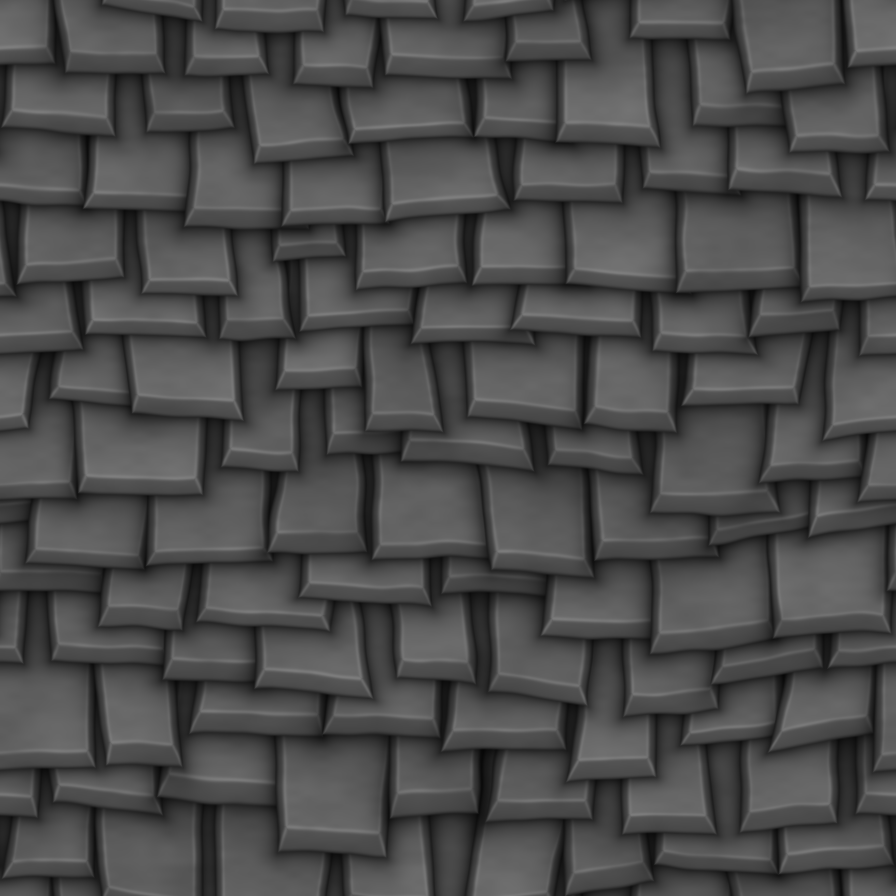
A WebGL 1 fragment shader for this texture:

```glsl
precision highp float;
// Grey hand-painted slate shingles in uneven, overlapping courses.
// Nearby tiles are painted from the lower course to the upper one, each
// casting a soft shadow, with a bevelled lip, side bevels and pale ridges.
uniform vec2 u_resolution;

const float COLS = 8.0;
const float ROWS = 13.0;
const float SIDE_WIDTH = 0.010;
const float RIDGE_WIDTH = 0.0023;
const float TILE_ROWS = 3.2;

float hash(vec2 cell, float seed) {
  vec3 v = fract((cell.xyx + seed * 17.13) * vec3(0.1031, 0.1030, 0.0973));
  v += dot(v, v.yzx + 33.33);
  return fract((v.x + v.y) * v.z);
}

float signedHash(vec2 cell, float seed) {
  return hash(cell, seed) * 2.0 - 1.0;
}

// Value noise from -1 to 1 that wraps on the unit square
float noise(vec2 p, vec2 period, float seed) {
  vec2 g = p * period;
  vec2 i = floor(g);
  vec2 f = g - i;
  f = f * f * (3.0 - 2.0 * f);
  vec2 a = mod(i, period);
  vec2 b = mod(i + 1.0, period);
  float low = mix(hash(a, seed), hash(vec2(b.x, a.y), seed), f.x);
  float high = mix(hash(vec2(a.x, b.y), seed), hash(b, seed), f.x);
  return mix(low, high, f.y) * 2.0 - 1.0;
}

float stroke(float dist, float width) {
  float t = dist / width;
  return exp(-t * t);
}

// Bends the courses and makes the edges a little wobbly
vec2 warp(vec2 p) {
  vec2 bend = vec2(noise(p, vec2(4.0), 1.0), noise(p, vec2(4.0), 2.0));
  vec2 wobble = vec2(noise(p, vec2(26.0), 3.0), noise(p, vec2(26.0), 4.0));
  return p + bend * vec2(0.008, 0.014) + wobble * 0.0022;
}

// Brush marks: broad smears, dabs and fine streaks
float brushwork(vec2 p) {
  return 0.50 * noise(p, vec2(11.0, 17.0), 5.0)
       + 0.32 * noise(p, vec2(30.0, 42.0), 6.0)
       + 0.18 * noise(p, vec2(64.0, 130.0), 7.0);
}

// Paints one tile over the tone below; q is measured from its bottom centre
float paintTile(float below, vec2 q, vec2 id, float brush, float soft) {
  q.y -= signedHash(id, 10.0) * 0.09 * q.x;
  float halfWidth = mix(0.34, 0.59, hash(id, 11.0)) / COLS;
  float lipHeight = mix(0.016, 0.025, hash(id, 12.0));
  float x = q.x - signedHash(id, 13.0) * 0.13 * q.y;
  float taper = signedHash(id, 14.0) * 0.07 * q.y;
  float side = halfWidth + taper - abs(x);
  float edge = min(side, q.y);
  float top = step(q.y, TILE_ROWS / ROWS);

  // Shadow cast on the tiles underneath
  float gap = length(min(vec2(side, q.y), 0.0));
  float shadow = 0.60 * exp(-gap / 0.011) * top;
  below *= 1.0 - shadow;

  // Face, paler towards the lip
  float height = max(q.y - lipHeight, 0.0);
  float face = 0.405 + 0.022 * signedHash(id, 15.0) - 0.55 * min(height, 0.13);
  face += 0.050 * brush;

  // Lip and side bevels meet in a mitre
  float lipRatio = q.y / lipHeight;
  float sideRatio = side / SIDE_WIDTH;
  float lip = 0.275 + 0.055 * lipRatio + 0.03 * brush;
  float flank = 0.19 + 0.10 * sideRatio + 0.03 * brush;
  float mitre = (sideRatio - lipRatio) * SIDE_WIDTH;
  float bevel = mix(flank, lip, smoothstep(-0.0015, 0.0015, mitre));
  float inset = min(q.y - lipHeight, side - SIDE_WIDTH);
  float tone = mix(bevel, face, smoothstep(-soft, soft, inset));

  // Pale worn ridges along the bevels
  float wear = clamp(0.75 + 0.65 * brush, 0.2, 1.0);
  float onBottom = smoothstep(-0.003, 0.002, side - SIDE_WIDTH);
  float onSide = smoothstep(-0.003, 0.002, q.y - lipHeight);
  float bottomRidge = stroke(q.y - lipHeight, RIDGE_WIDTH) * onBottom;
  float sideRidge = stroke(side - SIDE_WIDTH, RIDGE_WIDTH) * onSide;
  sideRidge *= 0.80 * exp(-height * 5.0);
  float corner = stroke(mitre, RIDGE_WIDTH) * (1.0 - smoothstep(-0.001, 0.002, inset));
  float ridge = max(bottomRidge, max(sideRidge, 0.65 * corner));
  tone = mix(tone, 0.51, 0.85 * ridge * wear);

  // Dark drawn outline
  tone *= 1.0 - 0.40 * stroke(edge, 0.0025);
  return mix(below, tone, smoothstep(-soft, soft, edge) * top);
}

void main() {
  vec2 uv = gl_FragCoord.xy / u_resolution;
  float soft = max(0.0014, 0.8 / u_resolution.y);
  vec2 p = warp(uv);
  float brush = brushwork(uv);
  float tone = 0.17;

  for (int j = -3; j <= 1; j++) {
    float row = floor(p.y * ROWS) + float(j);
    float wrappedRow = mod(row, ROWS);
    float shift = wrappedRow * 6.0 / ROWS;
    for (int i = -1; i <= 1; i++) {
      float col = floor(p.x * COLS - shift) + float(i);
      vec2 id = vec2(mod(col, COLS), wrappedRow);
      vec2 jitter = vec2(0.13, 0.36) * vec2(signedHash(id, 8.0), signedHash(id, 9.0));
      vec2 base = (vec2(col + 0.5 + shift, row) + jitter) / vec2(COLS, ROWS);
      tone = paintTile(tone, p - base, id, brush, soft);
    }
  }
  gl_FragColor = vec4(vec3(tone), 1.0);
}
```
